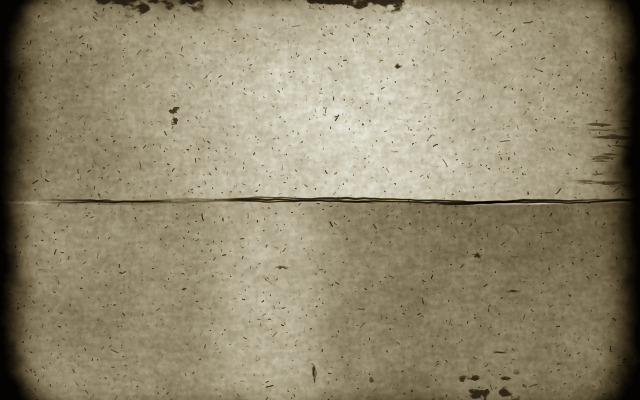
Write a Shadertoy shader that draws this texture.

```glsl
// Aged, vignetted paper with a horizontal crease, stains, fibres and specks.

float hash(vec2 p) {
    vec3 q = fract(p.xyx * 0.1031);
    q += dot(q, q.yzx + 33.33);
    return fract((q.x + q.y) * q.z);
}

float noise(vec2 p) {
    vec2 i = floor(p), f = fract(p);
    f = f * f * (3.0 - 2.0 * f);
    return mix(mix(hash(i), hash(i + vec2(1, 0)), f.x),
               mix(hash(i + vec2(0, 1)), hash(i + vec2(1, 1)), f.x), f.y);
}

float fbm(vec2 p) {
    float sum = 0.0, gain = 0.5;
    for (int i = 0; i < 5; i++) {
        sum += gain * noise(p);
        p = mat2(1.6, 1.2, -1.2, 1.6) * p + 17.3;
        gain *= 0.5;
    }
    return sum;
}

float bell(vec2 d, vec2 size) {
    d /= size;
    return exp(-dot(d, d));
}

// Ragged stain: noise of a given grain, cut by a soft elliptical mask
float stain(vec2 p, vec2 centre, vec2 size, vec2 grain, float amount) {
    float mask = bell(p - centre, size);
    return smoothstep(0.7, 0.86, fbm(p * grain) + amount * mask) * smoothstep(0.1, 0.5, mask);
}

// Small solid blot with a wobbling outline
float blot(vec2 p, vec2 centre, vec2 size, float aa) {
    vec2 d = p - centre + 0.006 * (vec2(noise(p * 140.0), noise(p * 140.0 + 50.0)) - 0.5);
    float edge = (length(d / size) - 1.0) * min(size.x, size.y);
    return 1.0 - smoothstep(-aa, aa, edge);
}

// Scattered short fibres, at most one in each cell of a turned grid
float fibres(vec2 p, float aa) {
    float ink = 0.0;
    for (int i = 0; i < 5; i++) {
        float layer = float(i), scale = 17.0 + 11.0 * layer;
        float turn = 0.4 + 1.3 * layer;
        vec2 g = mat2(cos(turn), sin(turn), -sin(turn), cos(turn)) * p * scale + 31.0 * layer + 90.0;
        vec2 id = floor(g);
        vec2 d = fract(g) - 0.35 - 0.3 * vec2(hash(id + 3.1), hash(id + 8.7));
        float angle = 6.283 * hash(id + 14.3);
        d = mat2(cos(angle), sin(angle), -sin(angle), cos(angle)) * d;
        float reach = 0.02 + 0.22 * pow(hash(id + 21.9), 3.0);
        d.y += 1.4 * (hash(id + 33.3) - 0.5) * (d.x * d.x - reach * reach);
        d.x -= clamp(d.x, -reach, reach);
        float line = 1.0 - smoothstep(0.0002, 0.0005 + 0.9 * aa, length(d) / scale);
        float present = step(0.84, hash(id + 40.7));
        ink = max(ink, line * present * (0.15 + 0.65 * pow(hash(id + 55.1), 2.0)));
    }
    return ink;
}

void mainImage(out vec4 fragColor, in vec2 fragCoord) {
    vec2 p = fragCoord / iResolution.y;
    float aa = 1.0 / iResolution.y;
    float cloud = fbm(p * 5.0) - 0.48;

    // Wandering crease and the light on either side of it
    float crease = 0.4975 + 0.004 * cos(6.283 * (p.x - 0.7)) + 0.004 * (fbm(vec2(p.x * 16.0, 2.0)) - 0.48);
    float above = p.y - crease;
    float upper = 0.46 + 0.36 * bell(p - vec2(0.87, 0.66), vec2(0.62, 0.64));
    float band = smoothstep(0.45, 0.62, p.x) * (1.0 - smoothstep(0.7, 0.88, p.x));
    float lower = 0.56 + 0.13 * band - 0.06 * smoothstep(0.8, 1.4, p.x);
    lower -= 0.08 * smoothstep(0.72, 1.0, p.x) * exp(min(above, 0.0) * 9.0);
    float tone = mix(lower, upper, smoothstep(-0.003, 0.003, above));

    // Mottling, horizontal weave and fine grain
    tone += 0.13 * cloud + 0.07 * (fbm(p * 22.0) - 0.48);
    tone += 0.05 * (noise(p * vec2(45, 130)) - 0.5) + 0.03 * (noise(p * vec2(120, 40)) - 0.5);
    tone += 0.13 * (fbm(mat2(0.8, 0.6, -0.6, 0.8) * p * 120.0) - 0.48);

    // Fibres and larger blots
    tone *= 1.0 - 0.8 * fibres(p, aa);
    float ink = blot(p, vec2(0.995, 0.834), vec2(0.008, 0.005), aa);
    ink = max(ink, blot(p, vec2(1.194, 0.361), vec2(0.007, 0.006), aa));
    ink = max(ink, blot(p, vec2(0.785, 0.07), vec2(0.004, 0.015), aa));
    ink = max(ink, blot(p, vec2(0.704, 0.331), vec2(0.01, 0.002), aa));
    ink = max(ink, blot(p, vec2(1.282, 0.272), vec2(0.012, 0.003), aa));
    ink = max(ink, 0.7 * blot(p, vec2(0.929, 0.05), vec2(0.007, 0.006), aa));
    ink = max(ink, blot(p, vec2(1.25, 0.119), vec2(0.012, 0.003), aa));

    // Stains along the borders and a dry vertical smear
    ink = max(ink, stain(p, vec2(0.35, 1.0), vec2(0.17, 0.04), vec2(28, 45), 0.32));
    ink = max(ink, stain(p, vec2(0.9, 1.0), vec2(0.18, 0.03), vec2(28, 45), 0.32));
    ink = max(ink, stain(p, vec2(1.24, 0.02), vec2(0.16, 0.045), vec2(38, 55), 0.3));
    ink = max(ink, 0.7 * stain(p, vec2(1.53, 0.61), vec2(0.1, 0.1), vec2(12, 90), 0.2));
    ink = max(ink, 0.9 * stain(p, vec2(0.435, 0.72), vec2(0.013, 0.05), vec2(80, 130), 0.26));
    tone = mix(tone, 0.13, 0.85 * ink);

    // Torn crease: a pale lip under several dark strands
    float side = smoothstep(0.5, 0.8, p.x) + 1.0 - smoothstep(0.08, 0.18, p.x);
    float lip = exp(-pow((above + 0.003) / 0.0035, 2.0)) * (0.2 + 0.8 * side);
    tone = mix(tone, 0.85, lip * (0.45 + 0.5 * noise(vec2(p.x * 22.0, 5.0))));
    for (int i = 0; i < 3; i++) {
        float k = float(i);
        float path = 0.003 - 0.003 * k + 0.005 * (noise(vec2(p.x * 9.0, 11.0 * k)) - 0.5)
                   + 0.0025 * (noise(vec2(p.x * 45.0, 7.0 * k)) - 0.5);
        float width = 0.0006 + 0.0018 * noise(vec2(p.x * 7.0, 40.0 + k));
        float strand = 1.0 - smoothstep(width - 0.5 * aa, width + aa, abs(above - path));
        float weight = smoothstep(0.25, 0.65, noise(vec2(p.x * 6.0, 60.0 + 9.0 * k)));
        tone *= 1.0 - strand * (0.2 + 0.6 * weight) * smoothstep(0.06, 0.25, p.x);
    }

    // Burnt rounded border, heaviest at the sides and corners
    vec2 box = abs(p - vec2(0.8, 0.5)) - vec2(0.62, 0.4);
    float inside = 0.177 - length(max(box, 0.0)) - min(max(box.x, box.y), 0.0);
    inside = max(inside + 0.05 * cloud + 0.02 * (fbm(p * 30.0) - 0.48), 0.0);
    tone *= 1.0 - exp(-pow(inside / 0.06, 2.0));

    tone = clamp(tone, 0.015, 0.9);
    fragColor = vec4(tone * vec3(1.0, 0.8 + 0.22 * tone, 0.37 + 0.63 * tone), 1.0);
}
```
